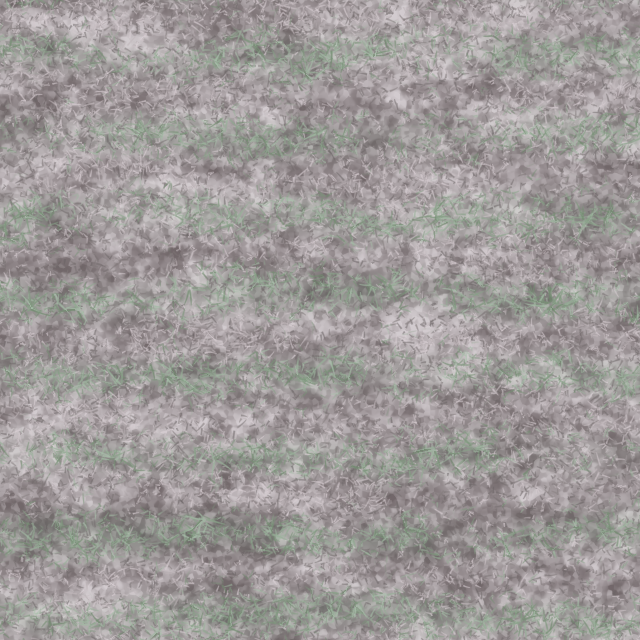
Reproduce this texture procedurally as a Shadertoy shader.

```glsl
const float TAU = 6.28318;
const float ROWS = 8.0;

const vec3 SOIL_DARK   = vec3(0.49, 0.45, 0.46);
const vec3 SOIL_LIGHT  = vec3(0.78, 0.75, 0.765);
const vec3 MOSS        = vec3(0.60, 0.615, 0.59);
const vec3 SHADOW_DARK = vec3(0.40, 0.375, 0.38);
const vec3 SHADOW_SOFT = vec3(0.52, 0.49, 0.49);
const vec3 STRAW_DULL  = vec3(0.70, 0.665, 0.675);
const vec3 STRAW_PALE  = vec3(0.87, 0.83, 0.85);
const vec3 GRASS_DEEP  = vec3(0.43, 0.53, 0.42);
const vec3 GRASS_PALE  = vec3(0.67, 0.76, 0.68);

float hash(vec2 p) {
    vec3 q = fract(p.xyx * 0.1031);
    q += dot(q, q.yzx + 33.33);
    return fract((q.x + q.y) * q.z);
}

vec2 hash2(vec2 p) {
    return vec2(hash(p), hash(p + 57.3));
}

// Smooth cellular noise: random cell values blended by distance
float cellNoise(vec2 p) {
    vec2 id = floor(p), f = fract(p);
    float total = 0.0, weights = 0.0;
    for (int y = -1; y <= 1; y++)
    for (int x = -1; x <= 1; x++) {
        vec2 cell = vec2(x, y);
        vec2 d = cell + hash2(id + cell) - f;
        float w = exp(-9.0 * dot(d, d));
        total += w * hash(id + cell + 19.7);
        weights += w;
    }
    return total / weights;
}

// Clods stretched along the rows, becoming rounder and stronger as they get finer
float soilTone(vec2 p) {
    vec2 freq = vec2(4.0, 10.0);
    float amp = 0.36, tone = 0.5;
    for (int i = 0; i < 5; i++) {
        tone += amp * (cellNoise(p * freq + float(i) * 31.0) - 0.5);
        freq *= vec2(2.4, 1.9);
        amp *= 1.12;
    }
    return tone;
}

// Signed offset from the nearest planted row, in row spacings
float rowOffset(vec2 p) {
    float wobble = 0.06 * sin(p.x * 8.0 + p.y * 13.0) + 0.04 * sin(p.x * 21.0 - p.y * 17.0);
    return fract(p.y * ROWS + 0.2 + wobble) - 0.5;
}

// Bent, tapered blade growing from the origin along an angle
float blade(vec2 p, float angle, float len, float width, float bend, float blur) {
    float c = cos(angle), s = sin(angle);
    vec2 q = vec2(c * p.x + s * p.y, c * p.y - s * p.x);
    float t = q.x / len;
    float d = abs(q.y - bend * len * t * t) - width * (1.0 - 0.7 * t);
    float ends = smoothstep(0.0, 0.15, t) * (1.0 - smoothstep(0.8, 1.0, t));
    return ends * (1.0 - smoothstep(-blur, blur, d));
}

// Blades spread about one root per grid cell: x = coverage, y = tone
vec2 tufts(vec2 p, float grid, int count, float spread, float width, float density, float blur, float seed) {
    vec2 g = p * grid, id = floor(g), best = vec2(0.0);
    for (int y = -1; y <= 1; y++)
    for (int x = -1; x <= 1; x++) {
        vec2 cell = id + vec2(x, y);
        vec2 key = cell + seed;
        float kept = smoothstep(0.0, 0.15, density - hash(key + 5.1));
        if (kept <= 0.0) continue;
        vec2 local = g - cell - hash2(key);
        for (int i = 0; i < count; i++) {
            vec2 r = hash2(key + float(i) * 7.7 + 11.0);
            vec2 v = hash2(key + float(i) * 3.9 + 83.0);
            vec2 root = spread * (vec2(v.y, r.y) - 0.5);
            float cover = kept * blade(local - root, r.x * TAU, mix(0.4, 0.9, r.y),
                                       width * grid, 0.5 * (v.x - 0.5), blur * grid);
            if (cover > best.x) best = vec2(cover, v.y);
        }
    }
    return best;
}

vec3 paint(vec3 base, vec2 layer, vec3 dull, vec3 bright, float opacity) {
    return mix(base, mix(dull, bright, layer.y), layer.x * opacity);
}

void mainImage(out vec4 fragColor, in vec2 fragCoord) {
    vec2 p = fragCoord / iResolution.y;
    float blur = max(0.0014, 0.8 / iResolution.y);

    // Planted bands, broken into patches
    float row = rowOffset(p);
    float band = exp(-17.0 * row * row);
    float patches = smoothstep(0.2, 0.7, cellNoise(p * vec2(9.0, 11.0) + 140.0));
    float growth = band * mix(0.35, 1.0, patches);
    float litter = smoothstep(0.25, 0.8, cellNoise(p * vec2(5.0, 10.0) + 70.0));

    // Soil with furrow streaks and a green cast under the grass
    float streak = cellNoise(p * vec2(3.0, 46.0) + 210.0) - 0.5;
    float tone = soilTone(p) + 0.25 * streak * (1.0 - band) + 0.1 * (litter - 0.4) - 0.03 * band;
    vec3 color = mix(SOIL_DARK, SOIL_LIGHT, clamp(tone, -0.15, 1.15));
    color = mix(color, MOSS * (0.8 + 0.4 * tone), 0.7 * growth);

    // Shadows and dry straw between the rows
    for (int i = 0; i < 3; i++) {
        float n = float(i);
        vec2 shade = tufts(p, 68.0 - 14.0 * n, 2, 0.5, 0.0017, 0.55 - 0.08 * n, blur, 300.0 + 90.0 * n);
        color = paint(color, shade, SHADOW_DARK, SHADOW_SOFT, 0.55);
        vec2 straw = tufts(p, 66.0 - 16.0 * n, 3, 0.5, 0.0015,
                           (0.3 + 0.5 * litter) * (1.0 - 0.5 * growth) - 0.12 * n, blur, 500.0 + 90.0 * n);
        color = paint(color, straw, STRAW_DULL, STRAW_PALE, 0.65);
    }

    // Loose grass, then larger tufts along the rows
    for (int i = 0; i < 4; i++) {
        float n = float(i);
        vec2 grass = tufts(p, 54.0 - 11.0 * n, 3 + i, 0.4 - 0.08 * n, 0.0016 + 0.0001 * n,
                           growth * (1.0 - 0.15 * n) + 0.12 - 0.05 * n, blur, 700.0 + 90.0 * n);
        color = paint(color, grass, GRASS_DEEP, GRASS_PALE, 0.6 + 0.05 * n);
    }

    fragColor = vec4(color, 1.0);
}
```
